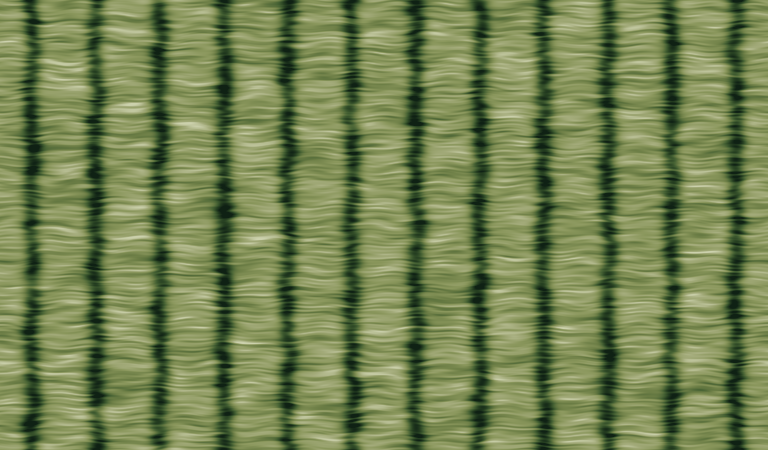
Give the GLSL for this texture, as a Shadertoy shader.

```glsl
// Woven green fibre cloth: soft dark vertical stripes crossed by fine horizontal strands
#define STRIPES 12.0            // dark stripes across
#define STRIPE_WIDTH 0.14       // soft half width, in stripe periods
#define STRIPE_DEPTH 3.4        // tone steps lost at a stripe centre
#define BASE_TONE 4.15          // tone step of the plain cloth
#define FIBRE_CONTRAST 4.8      // tone steps spanned by the strands
#define FRAY 0.10               // ragged shift of stripe edges, in periods
#define FINE_CELLS vec2(30.0, 240.0)
#define MID_CELLS vec2(22.0, 130.0)
#define PATCH_CELLS vec2(26.0, 34.0)

const float TAU = 6.2831853;

// Tone ramp from deep shade to pale strand
const vec3 RAMP[7] = vec3[7](
    vec3(0.06, 0.13, 0.08), vec3(0.15, 0.25, 0.13), vec3(0.27, 0.38, 0.20),
    vec3(0.42, 0.49, 0.27), vec3(0.54, 0.59, 0.36), vec3(0.64, 0.67, 0.48),
    vec3(0.80, 0.82, 0.68));

float hash(vec2 cell, float seed) {
    uvec3 h = uvec3(uint(cell.x), uint(cell.y), uint(seed));
    uint n = h.x * 1597u + h.y * 51749u + h.z * 39119u;
    n = (n ^ (n >> 15)) * 73939u;
    n = (n ^ (n >> 13)) * 91199u;
    n ^= n >> 16;
    return float(n & 65535u) / 65535.0;
}

// Smooth wrapping noise along one strand, started at a random place
float strand(float x, float row, vec2 cells, float seed) {
    row = mod(row, cells.y);
    float p = (x + hash(vec2(0.0, row), seed + 50.0)) * cells.x;
    float i = floor(p);
    float a = hash(vec2(mod(i, cells.x), row), seed);
    float b = hash(vec2(mod(i + 1.0, cells.x), row), seed);
    return mix(a, b, smoothstep(0.0, 1.0, p - i));
}

// Strands blended from row to row, wrapping both ways
float fibres(vec2 uv, vec2 cells, float seed) {
    float y = uv.y * cells.y;
    float row = floor(y);
    return mix(strand(uv.x, row, cells, seed),
               strand(uv.x, row + 1.0, cells, seed),
               smoothstep(0.0, 1.0, y - row));
}

vec3 rampColour(float tone) {
    tone = clamp(tone, 0.0, 5.999);
    int step0 = int(tone);
    return mix(RAMP[step0], RAMP[step0 + 1], fract(tone));
}

void mainImage(out vec4 fragColor, in vec2 fragCoord) {
    vec2 uv = fragCoord / iResolution.xy;

    // Strands sag slightly, in whole waves so that the edges meet
    vec2 warped = uv;
    warped.y += 0.0025 * sin(TAU * (7.0 * uv.x + 3.0 * uv.y))
              + 0.0015 * sin(TAU * (17.0 * uv.x - 5.0 * uv.y));

    // Three sizes of strand
    float fine = fibres(warped, FINE_CELLS, 1.0);
    float mid = fibres(warped, MID_CELLS, 2.0);
    float patches = fibres(warped, PATCH_CELLS, 3.0);
    float fibre = 0.50 * fine + 0.33 * mid + 0.17 * patches - 0.5;

    // Stripes wander a little and fray along the strands
    float wander = 0.018 * sin(TAU * (4.0 * uv.y + 5.0 * uv.x))
                 + 0.012 * sin(TAU * (9.0 * uv.y - 3.0 * uv.x));
    float fray = FRAY * (fibres(warped, MID_CELLS, 4.0) - 0.5);
    float across = fract(uv.x * STRIPES) - 0.5 + wander + fray;
    float shade = exp(-pow(across / STRIPE_WIDTH, 2.0));
    shade *= 0.82 + 0.36 * fibres(uv, PATCH_CELLS, 5.0);

    float tone = BASE_TONE + FIBRE_CONTRAST * fibre - STRIPE_DEPTH * shade;
    fragColor = vec4(rampColour(tone), 1.0);
}
```
